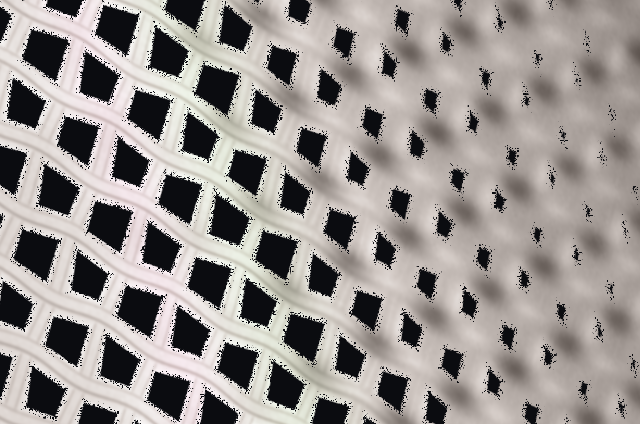
A Shadertoy shader for this pattern:

```glsl
// Woven pale mesh with dark four-sided openings that close up into a soft blur at the right.
#define ORIGIN vec2(0.108, 0.118)
#define STEP_I vec2(0.1255, 0.0714)
#define STEP_J vec2(-0.0471, 0.132)
#define STAGGER vec2(-0.002, 0.0086)
#define CLOSE_START 0.43
#define CLOSE_SPAN 1.04
#define SPECKLE 0.013
#define SHADOW_DEPTH 0.30
#define GLOW 0.13
#define HOLE_COLOR vec3(0.045, 0.047, 0.062)

const float PI = 3.14159;

float hash(vec2 p) {
    vec3 q = fract(p.xyx * 0.1031);
    q += dot(q, q.yzx + 33.33);
    return fract((q.x + q.y) * q.z);
}

float noise(vec2 p) {
    vec2 c = floor(p), f = fract(p);
    f *= f * (3.0 - 2.0 * f);
    return mix(mix(hash(c), hash(c + vec2(1, 0)), f.x),
               mix(hash(c + vec2(0, 1)), hash(c + vec2(1, 1)), f.x), f.y);
}

// Lens bending of the weave grid
vec2 bend(vec2 g) {
    return g.x * g.x * vec2(-0.00163, -0.00046)
         + g.x * g.y * vec2(0.00108, -0.00098)
         + g.y * g.y * vec2(-0.00088, 0.00088);
}

vec2 gridToCanvas(vec2 g) {
    return ORIGIN + g.x * STEP_I + g.y * STEP_J + bend(g);
}

vec2 canvasToGrid(vec2 p) {
    mat2 toGrid = inverse(mat2(STEP_I, STEP_J));
    vec2 g = vec2(0);
    for (int k = 0; k < 9; k++) g = toGrid * (p - ORIGIN - bend(g));
    return g;
}

// Diagonal depth: focus is lost as it grows
float depthAt(vec2 p) { return p.x - 0.3 * p.y; }

float edgeDistance(vec2 p, vec2 a, vec2 b) {
    vec2 e = b - a;
    return dot(p - a, normalize(vec2(e.y, -e.x)));
}

// Convex opening; the two kinds alternate like a checkerboard
float holeDistance(vec2 p, float kind, vec2 size) {
    vec2 tl = size * mix(vec2(-0.032, -0.061), vec2(-0.031, -0.057), kind);
    vec2 tr = size * mix(vec2(0.047, -0.002), vec2(0.054, -0.032), kind);
    vec2 br = size * mix(vec2(0.022, 0.062), vec2(0.025, 0.065), kind);
    vec2 bl = size * mix(vec2(-0.046, 0.037), vec2(-0.051, 0.013), kind);
    return max(max(edgeDistance(p, tl, tr), edgeDistance(p, tr, br)),
               max(edgeDistance(p, br, bl), edgeDistance(p, bl, tl)));
}

// Soft elliptical spot, tilted along the weave rows
float spot(vec2 p, vec2 axis, vec2 radius) {
    vec2 q = vec2(dot(p, axis), dot(p, vec2(-axis.y, axis.x))) / radius;
    return exp(-dot(q, q));
}

void mainImage(out vec4 fragColor, in vec2 fragCoord) {
    vec2 p = fragCoord / iResolution.y;
    p.y = 1.0 - p.y;
    float pixel = 1.0 / iResolution.y;
    float depth = depthAt(p);
    float blur = smoothstep(0.35, 0.95, depth);
    vec2 g = canvasToGrid(p), base = floor(g + 0.5);

    // Openings, with shadows and highlights at the crossings
    float hole = 1.0, shadow = 0.0, light = 0.0;
    for (int y = -1; y <= 1; y++)
    for (int x = -1; x <= 1; x++) {
        vec2 id = base + vec2(x, y);
        float kind = 1.0 - mod(id.x + id.y, 2.0);
        vec2 center = gridToCanvas(id) + STAGGER * (2.0 * kind - 1.0);
        float open = clamp(1.0 - (depthAt(center) - CLOSE_START) / CLOSE_SPAN, 0.0, 1.0);
        open *= 0.96 + 0.08 * hash(id + 40.0);
        vec2 q = p - center;
        if (open > 0.07)
            hole = min(hole, holeDistance(q, kind, vec2(pow(open, 1.6), open)));
        shadow += kind * spot(q - vec2(0.022, 0.078), vec2(0.82, 0.57), vec2(0.055, 0.029));
        light += kind * spot(q - vec2(0.07, 0.045), vec2(-0.34, 0.94), vec2(0.065, 0.026));
        light += (1.0 - kind) * spot(q - vec2(0.0, 0.075), vec2(0.87, 0.49), vec2(0.05, 0.025));
    }

    // Ridges along the wavy strands
    float rowSign = cos(PI * floor(g.y)), colSign = cos(PI * floor(g.x));
    float row = fract(g.y) - 0.5 - 0.06 * sin(PI * g.x) * rowSign;
    float col = fract(g.x) - 0.5 - 0.03 * sin(PI * g.y) * colSign;
    float ridgeWidth = mix(0.035, 0.12, blur);
    float rowLine = exp(-pow((row - 0.09) / ridgeWidth, 2.0))
                  + 0.5 * exp(-pow((row + 0.11) / ridgeWidth, 2.0));
    float colLine = exp(-pow((abs(col) - 0.09) / ridgeWidth, 2.0));
    float ridges = 0.13 * rowLine + 0.07 * colLine * smoothstep(0.08, 0.2, abs(row));

    // Tone falls off with depth and toward the corners
    float tone = mix(0.93, 0.67, smoothstep(0.25, 1.2, depth));
    tone -= 0.10 * smoothstep(1.15, 1.55, depth) + 0.06 * smoothstep(0.25, -0.2, depth);
    tone -= ridges * (1.0 - 0.8 * blur);
    tone -= SHADOW_DEPTH * shadow * smoothstep(0.2, 0.7, depth) * mix(1.0, 0.7, smoothstep(0.8, 1.4, depth));
    tone += GLOW * light * blur;
    tone += 0.06 * exp(-max(hole, 0.0) * 120.0) * (1.0 - blur);
    tone += 0.05 * (noise(p * 9.0) - 0.5) + 0.02 * (noise(g * 14.0) - 0.5);
    tone = clamp(tone, 0.3, 0.97);

    vec3 color = vec3(tone) - vec3(0.0, 0.035, 0.055) * smoothstep(1.05, 0.8, tone);
    color += vec3(-0.02, 0.015, -0.025) * exp(-pow((depth - 0.42) / 0.12, 2.0));
    color += vec3(0.012, -0.025, 0.0) * exp(-pow((depth - 0.17) / 0.08, 2.0));

    // Ragged, speckled rim of each opening
    float grain = hash(floor(p * 390.0));
    float ragged = hole + 0.002 - SPECKLE * pow(grain, 5.0);
    color = mix(HOLE_COLOR, color, smoothstep(-pixel, pixel, ragged));
    fragColor = vec4(color, 1.0);
}
```
